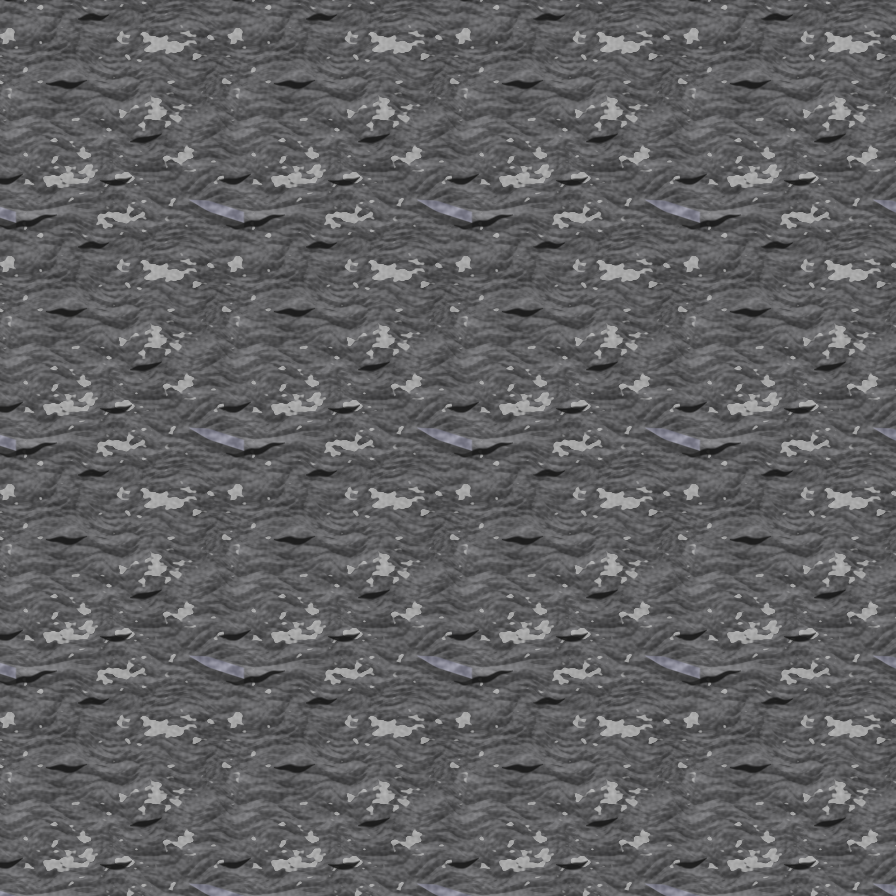
Write a three.js fragment shader that draws this texture.

```glsl
// Tiled dark grey rock with horizontal folds, pale ragged flakes, black cracks and a lavender shard.
varying vec2 vUv;

vec2 gradientAt(vec2 cell, vec2 period) {
  cell = mod(cell, period);
  float angle = 6.2832 * fract(sin(dot(cell, vec2(127.1, 311.7)) + period.x) * 4375.85);
  return vec2(cos(angle), sin(angle));
}

// Gradient noise that wraps once per tile, with period cells in each direction
float noise(vec2 tile, vec2 period) {
  vec2 p = tile * period;
  vec2 i = floor(p);
  vec2 f = p - i;
  vec2 u = f * f * f * (f * (f * 6.0 - 15.0) + 10.0);
  float a = dot(gradientAt(i, period), f);
  float b = dot(gradientAt(i + vec2(1, 0), period), f - vec2(1, 0));
  float c = dot(gradientAt(i + vec2(0, 1), period), f - vec2(0, 1));
  float d = dot(gradientAt(i + vec2(1, 1), period), f - vec2(1, 1));
  return mix(mix(a, b, u.x), mix(c, d, u.x), u.y);
}

// Shortest offset between two points of a repeating tile
vec2 wrapOffset(vec2 d) {
  return fract(d + 0.5) - 0.5;
}

// Rounded lumps divided by sharp, warped creases
float rockHeight(vec2 tile) {
  vec2 warped = tile + vec2(0.09 * noise(tile, vec2(4, 6)), 0.07 * noise(tile, vec2(5, 4)));
  vec2 period = vec2(4, 9);
  float height = 0.0;
  float amplitude = 0.5;
  for (int i = 0; i < 4; i++) {
    height += amplitude * abs(noise(warped, period));
    period *= 2.0;
    amplitude *= 0.46;
  }
  return height;
}

// Coverage of ragged pale flakes gathered in wide clusters
float flakeMask(vec2 tile) {
  vec4 cluster[9]; // centre, radii
  cluster[0] = vec4(0.73, 0.81, 0.17, 0.065);
  cluster[1] = vec4(0.70, 0.51, 0.16, 0.055);
  cluster[2] = vec4(0.28, 0.22, 0.14, 0.06);
  cluster[3] = vec4(0.54, 0.05, 0.15, 0.055);
  cluster[4] = vec4(0.56, 0.22, 0.08, 0.03);
  cluster[5] = vec4(0.04, 0.84, 0.05, 0.045);
  cluster[6] = vec4(0.03, 0.63, 0.05, 0.03);
  cluster[7] = vec4(0.37, 0.32, 0.04, 0.05);
  cluster[8] = vec4(0.79, 0.31, 0.08, 0.035);
  float density = 0.0;
  for (int i = 0; i < 9; i++) {
    vec2 d = wrapOffset(tile - cluster[i].xy) / cluster[i].zw;
    density = max(density, exp(-dot(d, d)));
  }
  float ragged = noise(tile, vec2(14, 22)) + 0.7 * noise(tile, vec2(31, 43));
  return smoothstep(0.0, 0.14, 0.62 * density + 0.8 * ragged - 0.42);
}

// x: dark slit, y: lit swelling above it
vec2 crackMask(vec2 tile) {
  vec4 crack[6]; // centre, half length, slope
  crack[0] = vec4(0.29, 0.63, 0.09, 0.08);
  crack[1] = vec4(0.51, 0.20, 0.07, 0.14);
  crack[2] = vec4(0.12, 0.02, 0.13, 0.16);
  crack[3] = vec4(0.41, 0.92, 0.07, 0.10);
  crack[4] = vec4(0.03, 0.21, 0.07, 0.15);
  crack[5] = vec4(0.64, 0.38, 0.07, 0.20);
  vec2 mask = vec2(0.0);
  for (int i = 0; i < 6; i++) {
    vec2 d = wrapOffset(tile - crack[i].xy);
    float along = d.x / crack[i].z;
    d.y -= crack[i].w * d.x + 0.012 * along * along + 0.02 * noise(tile, vec2(13, 9));
    float halfWidth = 0.013 * (1.0 - along * along);
    float slit = 1.0 - smoothstep(-0.005, 0.006, abs(d.y) - halfWidth);
    float lump = (d.y - 0.045) / 0.03;
    mask = max(mask, vec2(slit * step(abs(along), 1.0), exp(-along * along * 2.0 - lump * lump)));
  }
  return mask;
}

void main() {
  // 3.93 repeats each way, aligned to the top left corner
  vec2 tile = (vUv - vec2(0, 1)) * 3.93;

  // Folded rock lit from above and slightly left
  float height = rockHeight(tile);
  vec2 toLight = vec2(-0.002, 0.006);
  float slope = (rockHeight(tile - toLight) - rockHeight(tile + toLight)) / 0.012;
  float relief = 0.16 * slope;
  float grain = noise(tile, vec2(53, 59));
  float tone = 0.37 + 0.15 * relief / (1.0 + abs(relief)) + 0.22 * (height - 0.2);
  tone += 0.09 * grain + 0.06 * noise(tile, vec2(5, 8));

  // Swellings and cracks
  vec2 cracks = crackMask(tile);
  tone += 0.05 * cracks.y;
  vec3 color = tone * vec3(0.995, 0.995, 1.015);

  // Pale flakes
  vec3 flakeColor = vec3(0.68 + 0.06 * grain + 0.15 * (tone - 0.37));
  color = mix(color, flakeColor, 0.95 * flakeMask(tile));
  color = mix(color, vec3(0.09), 0.9 * cracks.x);

  // Slanted lavender shard with a shadow below
  vec2 d = wrapOffset(tile - vec2(0.95, 0.085));
  d.y += 0.32 * d.x;
  float taper = 0.024 * smoothstep(-0.14, -0.02, d.x);
  float ends = 1.0 - smoothstep(0.115, 0.125, abs(d.x));
  float shadow = ends * (1.0 - smoothstep(0.0, 0.015, abs(d.y + 0.025) - taper));
  float shard = ends * (1.0 - smoothstep(-0.004, 0.004, abs(d.y) - taper));
  vec3 shardColor = vec3(0.55, 0.55, 0.61) + 0.25 * noise(tile, vec2(17, 31)) + 0.08 * grain;
  color = mix(color, vec3(0.2), 0.5 * shadow);
  color = mix(color, shardColor, 0.9 * shard);

  gl_FragColor = vec4(clamp(color, 0.0, 1.0), 1.0);
}
```
